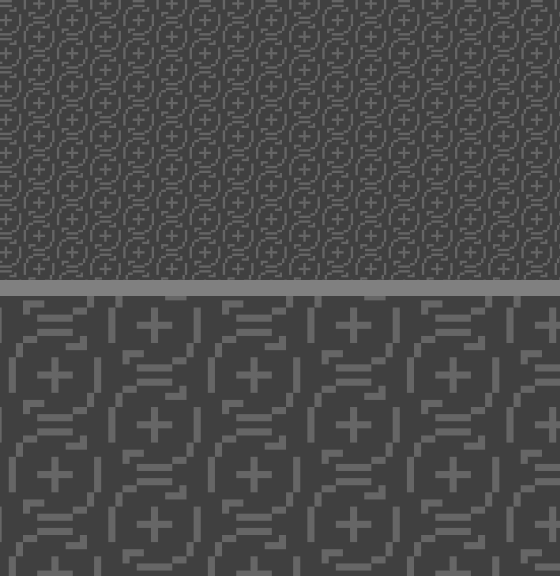
Top: the whole. Bottom: its middle third, enlarged.
A Shadertoy shader for this pattern:

```glsl
// Grey lattice of stepped rings, each around a small plus, with open corners
// marked by hooks. Every other column drops half a repeat; each motif has
// half-turn symmetry, so only its lower half is built, from filtered boxes.

// Pixel-filtered coverage of an axis-aligned box.
float box(vec2 p, vec2 center, vec2 size, float pixel) {
    vec2 cover = clamp((0.5 * size - abs(p - center)) / pixel + 0.5, 0.0, 1.0);
    return cover.x * cover.y;
}

// Motif centred on the plus, in stroke widths.
float motif(vec2 p, float pixel) {
    // Plus and the upright sides of the ring
    float ink = box(p, vec2(0.0), vec2(5.0, 1.0), pixel);
    ink = max(ink, box(p, vec2(0.0), vec2(1.0, 5.0), pixel));
    ink = max(ink, box(vec2(abs(p.x), p.y), vec2(6.0, 0.0), vec2(1.0, 5.0), pixel));

    // Half-turn symmetry
    vec2 q = p.y > 0.0 ? -p : p;

    // Flat base and stepped arc
    ink = max(ink, box(q, vec2(0.0, -6.0), vec2(5.0, 1.0), pixel));
    ink = max(ink, box(q, vec2(3.5, -5.0), vec2(2.0, 1.0), pixel));
    ink = max(ink, box(q, vec2(5.0, -3.5), vec2(1.0, 2.0), pixel));

    // Corner hook
    ink = max(ink, box(q, vec2(-3.0, -4.0), vec2(3.0, 1.0), pixel));
    return max(ink, box(q, vec2(-4.0, -4.5), vec2(1.0, 2.0), pixel));
}

void mainImage(out vec4 fragColor, in vec2 fragCoord) {
    // Stroke-width units, measured from the top left corner
    float pixel = 118.15 / iResolution.y;
    vec2 p = (fragCoord - vec2(0.0, iResolution.y)) * pixel - vec2(2.5, -8.5);

    // Half-drop repeat, 14 strokes wide and high
    float column = floor(p.x / 14.0 + 0.5);
    p.y += 7.0 * mod(column, 2.0);
    p = mod(p + 7.0, 14.0) - 7.0;

    fragColor = vec4(vec3(mix(0.25, 0.40, motif(p, pixel))), 1.0);
}
```
